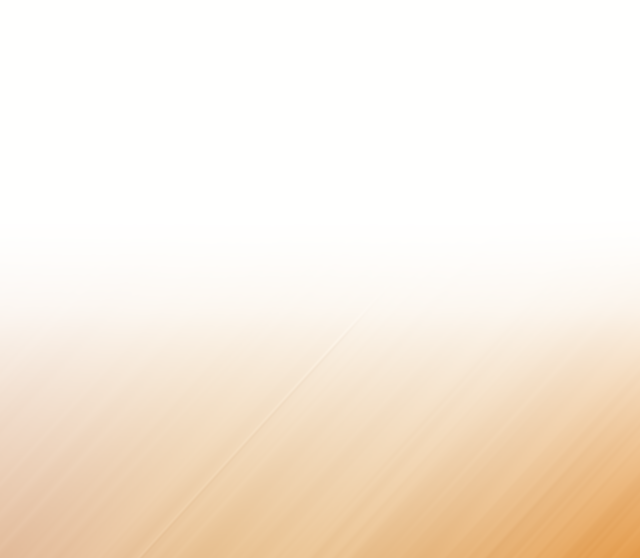
A WebGL 1 fragment shader for this background:

```glsl
precision highp float;

uniform vec2 u_resolution;

const vec3 WHITE = vec3(1.0, 1.0, 0.998);
const vec3 SAND = vec3(0.914, 0.762, 0.575);
const vec3 ROSE = vec3(0.895, 0.745, 0.615);
const vec3 AMBER = vec3(0.900, 0.640, 0.355);
const float HAZE_TOP = 0.62;       // height where the faint haze ends
const float HAZE_AMOUNT = 0.12;
const float WARM_TOP = 0.44;       // height where the warm ramp starts
const float WARM_CURVE = 0.85;
const float STREAK_ANGLE = 0.83;   // radians above horizontal
const float STREAK_DEPTH = 0.085;
const int STREAK_LAYERS = 4;
const float RIDGE_PLACE = 0.183;   // offset of the single long crease
const float RIDGE_WIDTH = 0.0022;

float hash(vec2 p) {
  return fract(sin(dot(p, vec2(127.1, 311.7))) * 4375.85);
}

float valueNoise(vec2 p) {
  vec2 cell = floor(p);
  vec2 f = fract(p);
  f = f * f * (3.0 - 2.0 * f);
  float low = mix(hash(cell), hash(cell + vec2(1.0, 0.0)), f.x);
  float high = mix(hash(cell + vec2(0.0, 1.0)), hash(cell + 1.0), f.x);
  return mix(low, high, f.y);
}

// Layers of long thin fibres, centred on zero
float streaks(float across, float along) {
  float sum = 0.0;
  float weight = 0.32;
  float frequency = 17.0;
  for (int i = 0; i < STREAK_LAYERS; i++) {
    vec2 p = vec2(across * frequency, along * 1.6 + float(i) * 7.3);
    sum += weight * (valueNoise(p) - 0.5);
    frequency *= 2.15;
    weight *= 0.92;
  }
  return sum;
}

// Bright line with a dark neighbour
float crease(float across) {
  float d = (across - RIDGE_PLACE) / RIDGE_WIDTH;
  return exp(-d * d) - exp(-(d - 2.0) * (d - 2.0));
}

float warmth(float height) {
  float ramp = (WARM_TOP - height) / WARM_TOP;
  ramp = 0.5 * (ramp + sqrt(ramp * ramp + 0.003));
  float haze = 1.0 - smoothstep(WARM_TOP - 0.04, HAZE_TOP, height);
  return HAZE_AMOUNT * haze + (1.0 - HAZE_AMOUNT) * pow(ramp, WARM_CURVE);
}

void main() {
  vec2 uv = gl_FragCoord.xy / u_resolution;
  vec2 p = gl_FragCoord.xy / u_resolution.y;

  // Coordinates turned to follow the fibres
  vec2 direction = vec2(cos(STREAK_ANGLE), sin(STREAK_ANGLE));
  float along = dot(p, direction);
  float across = dot(p, vec2(direction.y, -direction.x));

  // Warm tint: rosy at the left, amber in the lower right corner
  vec3 tint = mix(ROSE, SAND, smoothstep(0.0, 0.38, uv.x));
  float corner = smoothstep(0.42, 1.08, uv.x - 0.55 * uv.y);
  tint = mix(tint, AMBER, corner);

  // Fade upward into white
  float cover = warmth(uv.y) * (1.0 + 0.12 * smoothstep(0.75, 1.0, uv.x));
  vec3 color = mix(WHITE, tint, cover);

  // Fibres grow stronger toward the lower right
  float strength = cover * mix(0.65, 1.15, smoothstep(0.2, 0.9, uv.x));
  float grain = STREAK_DEPTH * streaks(across, along) * strength;
  grain += 0.018 * crease(across) * smoothstep(0.06, 0.3, cover);
  color += grain * vec3(0.65, 1.0, 1.25);

  gl_FragColor = vec4(clamp(color, 0.0, 1.0), 1.0);
}
```
